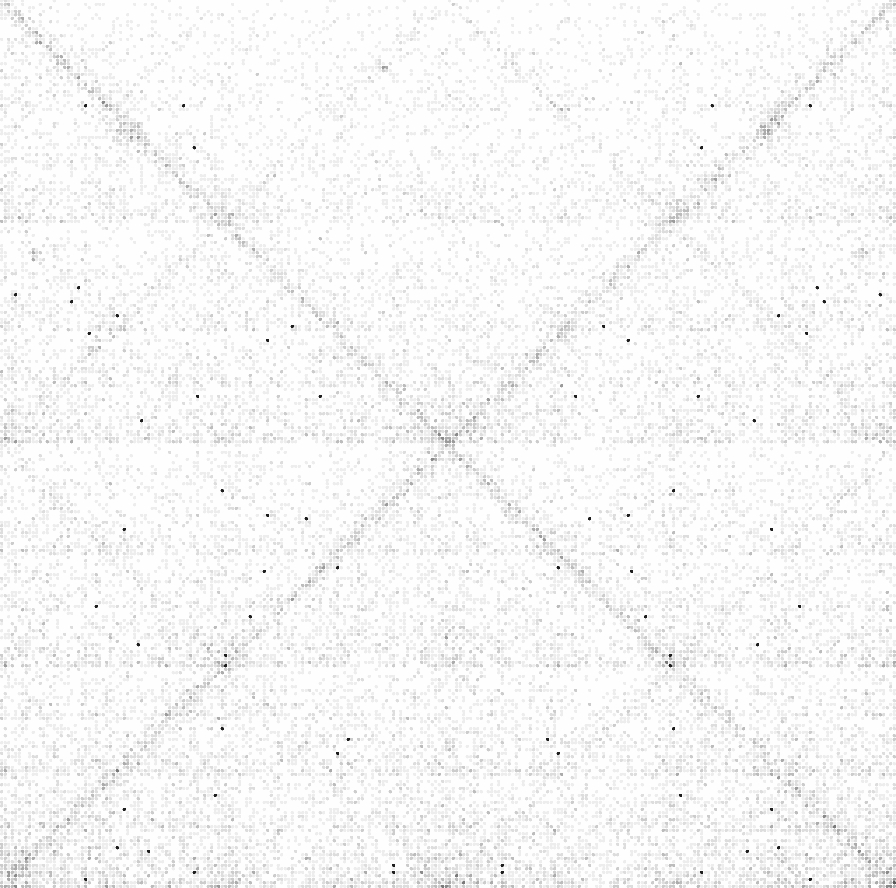
Reproduce this pattern procedurally as a WebGL 1 fragment shader.

```glsl
precision highp float;
// A self-similar density map drawn as grey grains on white paper.
// Halving bands, corner glows, diagonals and knots repeat at doubling scales;
// each grid cell then draws a random grain count from the summed density.
uniform vec2 u_resolution;

const float COLUMNS = 256.0;
const float GRAIN_INK = 0.065;
const vec3 PAPER = vec3(0.996);

float hash(vec2 p) {
  vec3 q = fract(vec3(p.xyx) * vec3(0.1031, 0.1030, 0.0973));
  q += dot(q, q.yzx + 33.33);
  return fract((q.x + q.y) * q.z);
}

// Product of band weights: dense at the foot and sides of every square.
float bandDensity(vec2 uv) {
  float density = 1.0;
  vec2 p = uv;
  for (int i = 0; i < 7; i++) {
    density *= mix(1.2, 0.8, step(0.5, p.y));
    density *= mix(0.92, 1.08, step(0.25, abs(p.x - 0.5)));
    p = fract(p * 2.0);
  }
  return density;
}

// Both diagonals of the unit square, falling off over the given width.
float diagonals(vec2 p, float width) {
  float rising = abs(p.x - p.y);
  float falling = abs(p.x + p.y - 1.0);
  return exp(-rising / width) + exp(-falling / width);
}

float knot(vec2 p, vec2 center, float radius) {
  vec2 d = (p - center) / radius;
  return exp(-dot(d, d));
}

// Mirrored dark knots near the upper corners and the sides.
float knots(vec2 p) {
  vec2 m = vec2(min(p.x, 1.0 - p.x), p.y);
  return 1.6 * knot(m, vec2(0.142, 0.853), 0.015)
       + 2.6 * knot(m, vec2(0.039, 0.714), 0.007);
}

// Features shared by all scales, fading as the squares shrink.
float repeatedFeatures(vec2 uv) {
  float density = 0.0;
  float strength = 1.0;
  float scale = 1.0;
  for (int i = 0; i < 4; i++) {
    vec2 p = fract(uv * scale);
    vec2 corner = vec2(min(p.x, 1.0 - p.x), p.y);
    density += strength * strength * 1.3 * diagonals(p, 0.006 * scale);
    density += strength * 0.9 * exp(-length(corner) / (0.022 * scale));
    density += strength * knots(p);
    scale *= 2.0;
    strength *= 0.6;
  }
  return density;
}

float grainDensity(vec2 uv) {
  float topWedge = smoothstep(0.0, 0.2, uv.y - 0.5 - abs(uv.x - 0.5));
  float haze = 0.42 * bandDensity(uv) * mix(1.0, 0.8, topWedge);
  return haze + 0.22 * diagonals(uv, 0.03) + repeatedFeatures(uv);
}

// Poisson count by inversion of a uniform random value.
float grainCount(float density, float random) {
  float term = exp(-density);
  float total = term;
  float count = 0.0;
  for (int i = 1; i < 13; i++) {
    count += step(total, random);
    term *= density / float(i);
    total += term;
  }
  return count;
}

// Rare near-black specks, mirrored left to right, more common low down.
float speck(vec2 cell, vec2 uv) {
  vec2 mirrored = vec2(abs(cell.x + 0.5 - 0.5 * COLUMNS), cell.y);
  float chance = mix(0.0017, 0.0004, uv.y);
  return step(hash(mirrored + 71.0), chance);
}

void main() {
  vec2 grid = gl_FragCoord.xy / u_resolution.x * COLUMNS;
  vec2 cell = floor(grid);
  float rows = COLUMNS * u_resolution.y / u_resolution.x;
  vec2 uv = (cell + 0.5) / vec2(COLUMNS, rows);

  // Grain tone of this cell
  float ink = GRAIN_INK * grainCount(grainDensity(uv), hash(cell + 7.0));
  ink = max(ink, 0.88 * speck(cell, uv));

  // Soft round grain
  float pixel = COLUMNS / u_resolution.x;
  float radius = length(fract(grid) - 0.5);
  float edge = 0.2 * pixel;
  float grain = 1.0 - smoothstep(0.5 - edge, 0.5 + edge, radius);
  gl_FragColor = vec4(PAPER * (1.0 - min(ink, 0.9) * grain), 1.0);
}
```
